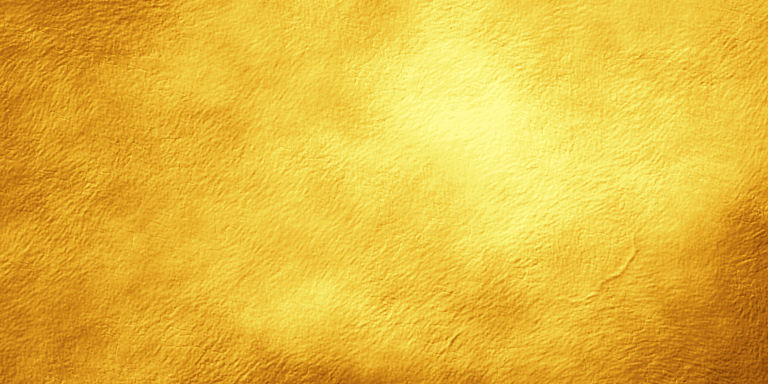
Reproduce this texture procedurally as a WebGL 2 fragment shader.

```glsl
#version 300 es
precision highp float;

uniform vec2 u_resolution;
out vec4 fragColor;

float hash(ivec2 cell) {
  uvec2 q = uvec2(cell) * uvec2(1597334673u, 3812015801u);
  uint n = (q.x ^ q.y) * 1597334673u;
  n = (n ^ (n >> 15u)) * 48271u;
  n = (n ^ (n >> 13u)) * 69621u;
  return float((n ^ (n >> 16u)) & 65535u) / 65535.0;
}

float noise(vec2 p) {
  ivec2 i = ivec2(floor(p));
  vec2 f = fract(p);
  f = f * f * (3.0 - 2.0 * f);
  return mix(mix(hash(i), hash(i + ivec2(1, 0)), f.x),
             mix(hash(i + ivec2(0, 1)), hash(i + ivec2(1, 1)), f.x), f.y);
}

float fbm(vec2 p) {
  float sum = 0.0, weight = 0.5;
  for (int i = 0; i < 4; i++) {
    sum += weight * noise(p);
    p = mat2(1.6, 1.2, -1.2, 1.6) * p + 5.3;
    weight *= 0.5;
  }
  return sum;
}

float glow(vec2 p, vec2 center, vec2 radius) {
  vec2 d = (p - center) / radius;
  return exp(-dot(d, d));
}

// Raised fold along the lower right part of a circle
float crease(vec2 p, vec2 center, float radius) {
  vec2 q = p - center;
  float d = (length(q) - radius) / 0.006;
  return exp(-d * d) * smoothstep(-0.02, 0.08, q.x) * smoothstep(0.02, -0.1, q.y);
}

// Brush direction drifts slowly across the sheet
float brushAngle(vec2 p) {
  float upright = smoothstep(1.3, 1.8, p.x) * smoothstep(0.25, 0.6, p.y);
  return 0.5 + 0.6 * upright + 1.2 * (noise(p * 1.7 + 3.0) - 0.5)
       + 0.7 * (noise(p * 10.0) - 0.5);
}

// Fine noise smeared along one direction
float strokes(vec2 p, float angle, float reach) {
  vec2 along = vec2(cos(angle), sin(angle));
  float sum = 0.0;
  for (int i = -2; i <= 2; i++) {
    vec2 q = p + along * float(i) * reach;
    sum += noise(mat2(0.8, 0.6, -0.6, 0.8) * q * 180.0);
  }
  return sum / 5.0;
}

float height(vec2 p, float angle, float crossing) {
  float brushed = mix(strokes(p, angle, 0.0038), strokes(p + 7.0, angle + 1.3, 0.0032), crossing);
  float grit = noise(mat2(0.5, 0.87, -0.87, 0.5) * p * 200.0);
  // Wrinkles and thin broken cracks in the foil
  vec2 warped = p + 0.03 * vec2(noise(p * 18.0), noise(p * 18.0 + 40.0));
  float ridge = 1.0 - abs(2.0 * fbm(warped * vec2(17.0, 25.0)) - 0.94);
  float wrinkles = ridge * ridge * smoothstep(0.3, 0.75, noise(p * 4.0 + 9.0));
  float vein = (fbm(warped * vec2(24.0, 34.0) + 60.0) - 0.47) / 0.035;
  float cracks = exp(-vein * vein) * smoothstep(0.45, 0.7, noise(p * 13.0 + 70.0));
  // Two longer folds
  vec2 bent = p + 0.025 * (vec2(noise(p * 26.0), noise(p * 26.0 + 17.0)) - 0.5);
  float folds = crease(bent, vec2(1.45, 0.43), 0.21)
              + crease(bent, vec2(1.1, 0.2), 0.12);
  return 0.75 * brushed + 0.3 * grit + 0.3 * wrinkles - 0.25 * cracks + 0.6 * folds;
}

// Broad reflections and shaded corners
float sheen(vec2 p) {
  float tone = -1.4 + 2.2 * glow(p, vec2(1.1, 0.6), vec2(0.9, 0.65));
  tone += 1.6 * glow(p, vec2(1.19, 0.73), vec2(0.18));
  tone += 1.3 * glow(p, vec2(1.36, 0.47), vec2(0.2));
  tone += 1.2 * glow(p, vec2(0.9, 0.18), vec2(0.22, 0.1));
  tone += 1.0 * glow(p, vec2(1.75, 0.7), vec2(0.3));
  tone -= 1.2 * glow(p, vec2(1.95, 0.05), vec2(0.5, 0.3));
  tone -= 0.8 * glow(p, vec2(1.97, 0.42), vec2(0.14, 0.1));
  tone -= 0.8 * glow(p, vec2(0.0, 1.0), vec2(0.4, 0.18));
  tone -= 0.3 * glow(p, vec2(0.0, 0.1), vec2(0.35, 0.3));
  tone -= 1.2 * glow(p, vec2(1.07, 0.0), vec2(0.3, 0.07));
  return tone;
}

vec3 gold(float tone) {
  vec3 c = mix(vec3(0.52, 0.27, 0.03), vec3(0.71, 0.42, 0.07), smoothstep(-3.2, -1.9, tone));
  c = mix(c, vec3(0.83, 0.56, 0.10), clamp((tone + 1.9) / 0.8, 0.0, 1.0));
  c = mix(c, vec3(0.90, 0.67, 0.15), clamp((tone + 1.1) / 0.6, 0.0, 1.0));
  c = mix(c, vec3(0.93, 0.76, 0.22), clamp((tone + 0.5) / 0.6, 0.0, 1.0));
  c = mix(c, vec3(0.95, 0.84, 0.30), clamp((tone - 0.1) / 0.65, 0.0, 1.0));
  c = mix(c, vec3(0.97, 0.93, 0.44), clamp((tone - 0.75) / 0.8, 0.0, 1.0));
  return mix(c, vec3(1.0, 0.98, 0.60), smoothstep(1.55, 3.0, tone));
}

void main() {
  vec2 p = gl_FragCoord.xy / u_resolution.y;
  float angle = brushAngle(p);
  float crossing = 0.75 * smoothstep(0.35, 0.75, noise(p * 6.0 + 21.0));

  // Relief lit from the upper left, stronger in patches
  float relief = height(p, angle, crossing) - height(p + vec2(-0.003, 0.004), angle, crossing);
  relief *= mix(1.5, 3.1, noise(p * 5.0 + 31.0));

  // Uneven lustre at several scales
  vec2 drift = vec2(fbm(p * 3.0), fbm(p * 3.0 + 11.0)) - 0.47;
  float mottle = 1.8 * (fbm(p * vec2(4.0, 6.0) + 2.0) - 0.47)
               + 1.0 * (fbm(mat2(0.85, -0.5, 0.5, 0.85) * p * vec2(19.0, 25.0)) - 0.47);

  float tone = sheen(p + 0.3 * drift) + relief + mottle;
  fragColor = vec4(gold(tone), 1.0);
}
```
